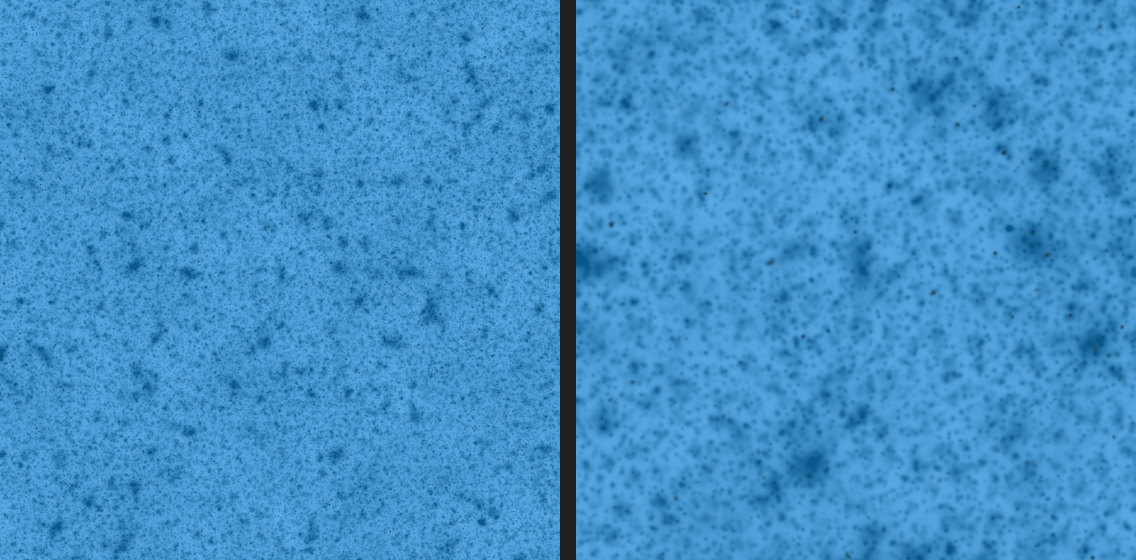
Left: the whole. Right: its middle third, enlarged.
Reproduce this texture procedurally as a WebGL 1 fragment shader.

```glsl
precision highp float;
uniform vec2 u_resolution;

vec4 hash4(vec2 cell, float seed) {
  float n = dot(cell, vec2(12.99, 78.23)) + seed * 37.7;
  return fract(sin(n + vec4(0.0, 1.3, 2.9, 4.1)) * vec4(4375.85, 5731.37, 3917.21, 6173.53));
}

// Sum of soft, randomly turned spots; radius is a share of the cell size
float spots(vec2 p, float cells, float density, float radius, float stretch, float seed) {
  vec2 q = p * cells;
  vec2 home = floor(q);
  float sum = 0.0;
  for (int y = -1; y <= 1; y++) {
    for (int x = -1; x <= 1; x++) {
      vec2 cell = home + vec2(float(x), float(y));
      vec4 place = hash4(cell, seed);
      vec4 form = hash4(cell, seed + 5.3);
      vec2 d = q - cell - place.xy;
      float angle = form.x * 6.2832;
      float c = cos(angle), s = sin(angle);
      d = vec2(c * d.x + s * d.y, c * d.y - s * d.x);
      d.x /= 1.0 + stretch * form.y * form.y * form.y;
      d /= radius * mix(0.65, 1.2, form.z);
      sum += step(place.z, density) * form.w * exp(-dot(d, d));
    }
  }
  return sum;
}

// Broad uneven tint from layered, bent sines
float clouds(vec2 p) {
  float sum = 0.0, gain = 0.5;
  for (int i = 0; i < 5; i++) {
    p += 0.35 * sin(p.yx * 1.7 + float(i) * 2.1);
    sum += gain * sin(p.x + 1.3) * sin(p.y + 0.4);
    p = mat2(1.3, 1.2, -1.2, 1.3) * p + 3.7;
    gain *= 0.75;
  }
  return sum;
}

void main() {
  vec2 p = gl_FragCoord.xy / u_resolution.y;

  // Overlapping stains, from fine grain to large blots
  float stain = 0.13 * spots(p, 230.0, 1.0, 0.40, 0.3, 1.0);
  stain += 0.13 * spots(p, 115.0, 0.9, 0.38, 0.5, 2.0);
  stain += 0.14 * spots(p, 62.0, 0.5, 0.30, 0.8, 3.0);
  stain += 0.24 * spots(p, 25.0, 0.32, 0.22, 1.5, 4.0);

  float tone = 0.085 + 0.03 * clouds(p * 14.0) - stain;
  vec3 blue = vec3(0.25, 0.56, 0.78);
  vec3 color = blue + clamp(tone, -0.22, 0.12) * vec3(0.97, 1.0, 1.08);

  // Sharp dark specks, gathered in a few clusters
  float cluster = spots(p, 4.5, 0.4, 0.32, 0.6, 6.0);
  float speck = spots(p, 190.0, 0.012 + 0.16 * cluster, 0.24, 0.6, 7.0);
  color = mix(color, vec3(0.07, 0.22, 0.30), min(speck * 0.9, 0.85));

  gl_FragColor = vec4(color, 1.0);
}
```
